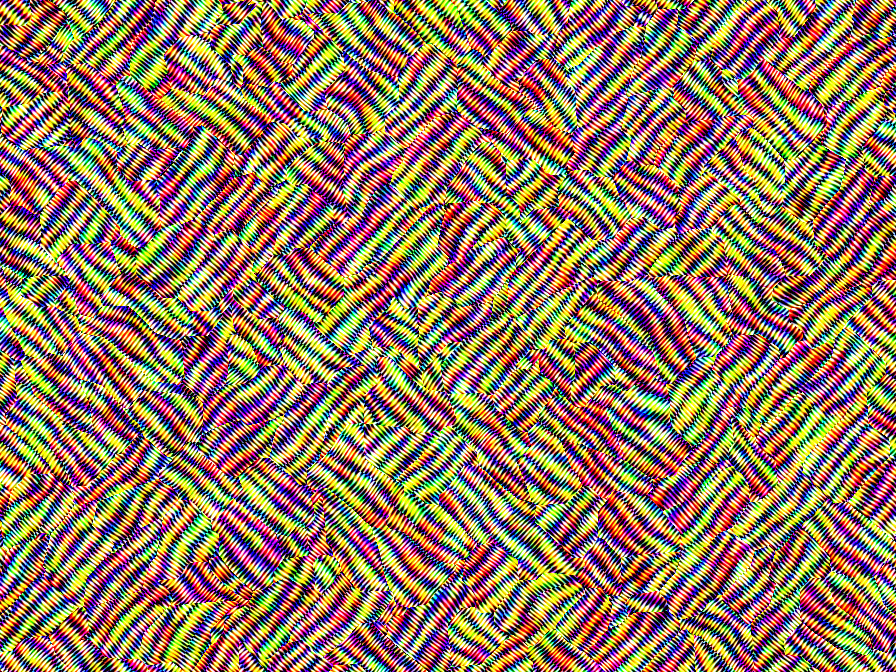
A Shadertoy shader for this pattern:

```glsl
// Draws a basket weave of finely ribbed, brightly coloured diagonal threads.

const float TAU = 6.2831853;

vec3 hash3(vec2 p) {
    vec3 h = fract(vec3(p.xyx) * vec3(0.1031, 0.1030, 0.0973));
    h += dot(h, h.yxz + 33.33);
    return fract((h.xxy + h.yzz) * h.zyx);
}

// Smooth value noise with three independent channels
vec3 noise3(vec2 p) {
    vec2 cell = floor(p);
    vec2 f = fract(p);
    f = f * f * (3.0 - 2.0 * f);
    vec3 low = mix(hash3(cell), hash3(cell + vec2(1, 0)), f.x);
    vec3 high = mix(hash3(cell + vec2(0, 1)), hash3(cell + vec2(1, 1)), f.x);
    return mix(low, high, f.y);
}

// Finds the nearest oblong patch; returns (along, across) its threads
vec2 weavePatch(vec2 q, out vec3 seed) {
    vec2 cell = floor(q);
    vec2 nearest = vec2(0.0);
    float best = 1e3;
    for (int j = -1; j <= 1; j++) {
        for (int i = -1; i <= 1; i++) {
            vec2 id = cell + vec2(i, j);
            vec3 h = hash3(id + 50.0);
            vec2 d = q - id - h.xy;
            if (h.z > 0.58) d = vec2(-d.y, d.x);
            float reach = max(abs(d.x) * 0.55, abs(d.y));
            if (reach < best) {
                best = reach;
                nearest = d;
                seed = h;
            }
        }
    }
    return nearest;
}

void mainImage(out vec4 fragColor, in vec2 fragCoord) {
    // Wavy canvas, turned onto the main diagonal
    vec2 p = fragCoord / iResolution.y;
    p += 0.013 * (noise3(p * 15.0 + 7.0).xy - 0.5);
    vec2 dir = vec2(cos(0.84), sin(0.84));
    vec2 q = 11.5 * vec2(dot(p, dir), dot(p, vec2(-dir.y, dir.x)));

    // Threads bend a little inside each patch and vary in width
    vec3 seed;
    vec2 t = weavePatch(q, seed);
    t.y += (seed.x - 0.5) * 0.2 * t.x * t.x + (seed.y - 0.5) * 0.16 * t.x;
    vec2 shift = floor(seed.xy * 200.0);
    float thread = t.y * 3.6 + seed.x * 5.0;
    thread += 0.5 * noise3(t * vec2(1.5, 3.0) + shift + 90.0).x;
    float phase = thread * TAU;

    // Dye varies by thread and along it; grain varies by rib
    vec3 dye = noise3(vec2(t.x * 2.2, floor(thread + 0.5) * 3.0) + shift) - 0.5;
    vec3 grain = noise3(vec2(t.x * 16.0, t.y * 13.0) + shift + 31.0) - 0.5;

    // Fine ribs run across every thread
    float ribPhase = TAU * (t.x * 15.4 + 0.05 * sin(phase) + 0.8 * dye.x);
    vec3 rib = cos(ribPhase - vec3(0.0, 0.15, 0.35));

    // Channels lag each other, giving red, yellow, purple and black bands
    vec3 level = vec3(0.2, -0.08, -0.32);
    level += vec3(0.85, 0.8, 0.3) * cos(phase - vec3(0.0, 0.3, 2.2));
    level += vec3(0.75, 0.85, 0.95) * rib;
    level += vec3(0.6, 1.6, 1.0) * dye + vec3(1.5, 1.5, 1.7) * grain;

    fragColor = vec4(smoothstep(-0.95, 0.95, level), 1.0);
}
```
